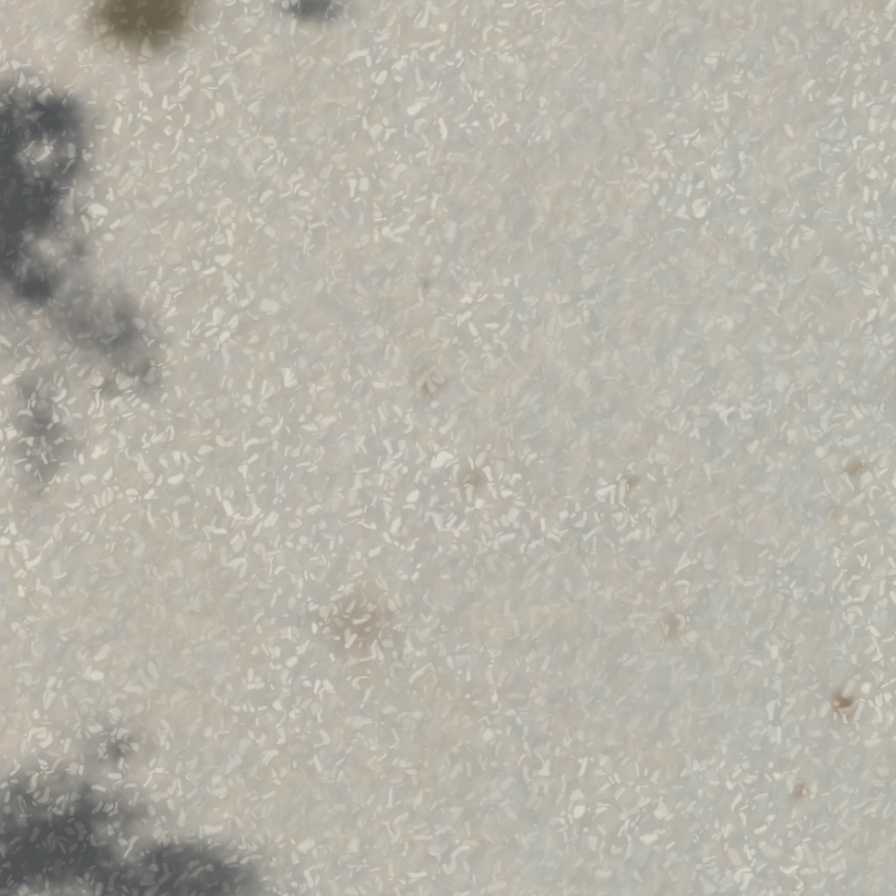
Reproduce this texture procedurally as a three.js fragment shader.

```glsl
// Weathered pale stone: soft slanted light flecks over a mottled warm-grey ground,
// with smoky dark stains along the left side and a few small rusty spots.
// Flecks are jittered capsules in cells; stains are gaussian blobs broken up by noise.

varying vec2 vUv;

const vec3 GROUND_WARM = vec3(0.735, 0.708, 0.660);
const vec3 GROUND_COOL = vec3(0.712, 0.708, 0.668);
const vec3 FLECK = vec3(0.880, 0.868, 0.820);
const vec3 SOOT = vec3(0.300, 0.310, 0.320);
const vec3 BROWN = vec3(0.360, 0.320, 0.240);
const vec3 RUST = vec3(0.510, 0.420, 0.330);
const float FLECK_SCALE = 50.0;    // cells across the canvas, coarsest layer
const float FLECK_STRENGTH = 0.75;
const float FLECK_ANGLE = 1.05;    // mean lean, radians
const float MOTTLE = 0.085;
const int SPOTS = 9;

float hash(vec2 p) {
  return fract(sin(dot(p, vec2(127.1, 311.7))) * 43758.5453);
}

vec2 hash2(vec2 p) {
  return vec2(hash(p), hash(p + 57.3));
}

float noise(vec2 p) {
  vec2 i = floor(p), f = fract(p);
  f = f * f * (3.0 - 2.0 * f);
  vec2 e = vec2(0.0, 1.0);
  return mix(mix(hash(i), hash(i + e.yx), f.x),
             mix(hash(i + e.xy), hash(i + e.yy), f.x), f.y);
}

float fbm(vec2 p) {
  float sum = 0.0, amp = 0.5;
  for (int i = 0; i < 4; i++) {
    sum += amp * noise(p);
    p = p * 2.03 + 11.7;
    amp *= 0.5;
  }
  return sum / 0.9375;
}

vec2 rotate(vec2 p, float a) {
  float c = cos(a), s = sin(a);
  return vec2(c * p.x + s * p.y, c * p.y - s * p.x);
}

float blob(vec2 p, vec2 centre, vec2 radius) {
  vec2 q = (p - centre) / radius;
  return exp(-dot(q, q));
}

// One layer of soft capsules, at most one per cell
float flecks(vec2 p, float seed) {
  vec2 cell = floor(p);
  float light = 0.0;
  for (int y = -1; y <= 1; y++) {
    for (int x = -1; x <= 1; x++) {
      vec2 id = cell + vec2(float(x), float(y));
      vec2 key = id + seed;
      vec2 shape = hash2(key + 3.7);
      float angle = FLECK_ANGLE + (hash(key + 9.1) - 0.5) * 2.2;
      vec2 q = rotate(p - id - hash2(key), angle);
      q.x -= clamp(q.x, -0.34 * shape.x, 0.34 * shape.x);
      float width = mix(0.10, 0.19, shape.y);
      float bright = smoothstep(0.25, 1.0, hash(key + 21.9));
      light = max(light, bright * (1.0 - smoothstep(width - 0.09, width + 0.13, length(q))));
    }
  }
  return light;
}

// Smoky patches down the left edge and in the lower corner
float sootAmount(vec2 p) {
  float s = 1.1 * blob(p, vec2(0.02, 0.74), vec2(0.095, 0.13));
  s += 0.7 * blob(p, vec2(0.03, 0.87), vec2(0.08, 0.04));
  s += 0.7 * blob(p, vec2(0.14, 0.60), vec2(0.055, 0.06));
  s += 0.5 * blob(p, vec2(0.04, 0.50), vec2(0.05, 0.09));
  s += 1.1 * blob(p, vec2(0.02, 0.04), vec2(0.12, 0.09));
  s += 0.6 * blob(p, vec2(0.14, 0.16), vec2(0.07, 0.06));
  s += 0.7 * blob(p, vec2(0.23, 0.02), vec2(0.12, 0.06));
  s += 0.7 * blob(p, vec2(0.35, 1.00), vec2(0.05, 0.03));
  return s;
}

void main() {
  vec2 p = vUv;
  vec2 warp = vec2(noise(p * 75.0), noise(p * 75.0 + 40.0)) - 0.5;

  // Ground: broad tint drift and fine slanted mottling
  float drift = fbm(p * 5.0 + 3.0);
  vec3 color = mix(GROUND_WARM, GROUND_COOL, clamp(p.x * 0.8 - p.y * 0.3 + drift * 0.7, 0.0, 1.0));
  vec2 grain = rotate(p, FLECK_ANGLE) * vec2(65.0, 110.0);
  color += MOTTLE * (fbm(grain + warp) - 0.5) + 0.03 * (drift - 0.5);
  color += 0.035 * (noise(p * 45.0 + 8.0) - 0.5) * vec3(1.0, 0.2, -0.6);

  // Stains, kept under the flecks so that some still shine through
  vec2 smoke = p + 0.05 * (vec2(fbm(p * 14.0), fbm(p * 14.0 + 30.0)) - 0.5);
  float soot = sootAmount(smoke) * (0.3 + 1.25 * fbm(p * 22.0 + 5.0));
  soot = smoothstep(0.12, 1.05, soot);
  float brown = smoothstep(0.15, 0.95, 1.1 * blob(smoke, vec2(0.16, 0.99), vec2(0.075, 0.05)));
  color = mix(color, SOOT, 0.95 * soot);
  color = mix(color, BROWN, 0.85 * brown);

  // Rusty halo and small scattered spots
  color = mix(color, RUST, 0.35 * blob(smoke, vec2(0.39, 0.30), vec2(0.045, 0.04)));
  for (int i = 0; i < SPOTS; i++) {
    vec2 key = vec2(float(i), 4.6);
    vec2 centre = vec2(0.3, 0.04) + hash2(key) * vec2(0.67, 0.7);
    float size = mix(0.007, 0.015, hash(key + 2.0));
    color = mix(color, RUST, mix(0.25, 0.75, hash(key + 6.0)) * blob(p + warp * 0.012, centre, vec2(size)));
  }

  // Flecks: three sizes, thinned in patches
  float light = 0.0;
  for (int i = 0; i < 3; i++) {
    float layer = float(i);
    vec2 q = (p + warp * 0.009) * FLECK_SCALE * (1.0 + 0.33 * layer) + layer * 7.31;
    light = max(light, flecks(q, layer * 37.0) * (1.0 - 0.12 * layer));
  }
  light *= mix(0.45, 1.1, smoothstep(0.3, 0.7, fbm(p * 9.0 + 17.0)));
  light *= FLECK_STRENGTH * (1.0 - 0.75 * max(soot, brown));
  gl_FragColor = vec4(mix(color, FLECK, light), 1.0);
}
```
